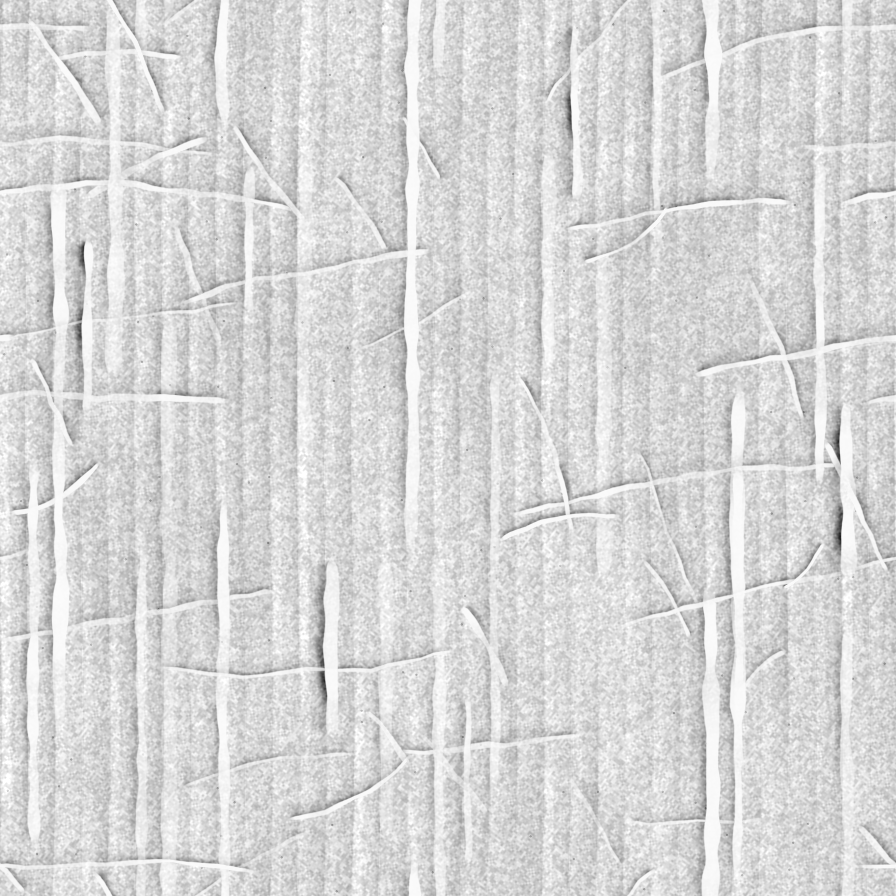
This texture is drawn by a Shadertoy shader. Its source:

```glsl
// Crumpled corrugated cardboard in pale grey: vertical flutes, white ridges, sloping creases and paper grain.

const float FLUTES = 33.0;
const float PAPER = 0.842;
const float RIDGE_WHITE = 0.985;
const float SHADOW_DEPTH = 0.24;
const vec2 UP = vec2(0.0, 1.0);

float hash(vec2 p) {
    vec3 q = fract(p.xyx * 0.1031);
    q += dot(q, q.yzx + 33.33);
    return fract((q.x + q.y) * q.z);
}

float noise(vec2 p) {
    vec2 cell = floor(p), f = fract(p);
    f = f * f * (3.0 - 2.0 * f);
    return mix(mix(hash(cell), hash(cell + vec2(1, 0)), f.x),
               mix(hash(cell + vec2(0, 1)), hash(cell + vec2(1, 1)), f.x), f.y);
}

// Straight-sided noise along a line, for folds that kink rather than curve.
float kinks(float x, float seed) {
    float cell = floor(x);
    return mix(hash(vec2(cell, seed)), hash(vec2(cell + 1.0, seed)), fract(x)) - 0.5;
}

float random(float id, float channel) {
    return hash(vec2(id * 3.7 + 11.0, channel * 17.3 + 5.0));
}

vec2 direction(float angle) {
    return vec2(cos(angle), sin(angle));
}

// One fold on a wrapping sheet: x = highlight, y = shadow beside it.
vec2 crease(vec2 uv, vec2 center, vec2 dir, float len, float width, float bend, float kink, float seed) {
    vec2 d = fract(uv - center + 0.5) - 0.5;
    float along = dot(d, dir);
    float t = along / len + 0.5;
    if (t < 0.0 || t > 1.0) return vec2(0.0);
    float side = dot(d, vec2(-dir.y, dir.x));
    side -= bend * len * (4.0 * t * (1.0 - t) - 0.5);
    side -= kink * (kinks(along * 14.0 + 50.0, seed) + 0.35 * kinks(along * 55.0 + 90.0, seed + 9.0));
    float taper = smoothstep(0.0, 0.06, t) * smoothstep(1.0, 0.94, t);
    float wear = noise(vec2(along * 24.0 + 60.0, seed + 21.0));
    float halfWidth = width * mix(0.5, 1.0, taper) * mix(0.6, 1.3, noise(vec2(along * 38.0 + 70.0, seed + 4.0)));
    float light = smoothstep(halfWidth + 0.0012, halfWidth - 0.001, abs(side));
    float beyond = side - halfWidth;
    float narrow = smoothstep(halfWidth + 0.0045, 0.0, beyond);
    float facet = 0.3 * smoothstep(0.024, 0.0, beyond);
    float shade = smoothstep(-0.0012, 0.0012, beyond) * (narrow * smoothstep(0.15, 0.75, wear) + facet);
    return taper * vec2(light * mix(0.55, 1.25, wear), shade);
}

// Broad vertical ridges that follow the flutes; a few cast a deep shadow.
vec2 ridges(vec2 uv) {
    vec2 relief = vec2(0.0);
    const float COUNT = 25.0;
    for (float i = 0.0; i < COUNT; i++) {
        float column = floor(FLUTES * (i + random(i, 1.0)) / COUNT);
        vec2 center = vec2((column + 0.2) / FLUTES, random(i, 2.0));
        bool deep = mod(i, 7.0) == 2.0;
        float len = deep ? 0.2 : mix(0.14, 0.74, random(i, 3.0));
        float width = mix(0.0038, 0.0082, random(i, 4.0));
        vec2 fold = crease(uv, center, UP, len, width, 0.0, 0.005, i * 5.0);
        float white = deep ? 1.0 : mix(0.4, 1.1, random(i, 5.0));
        relief = max(relief, fold * vec2(white, deep ? 1.9 : 0.65 * white));
    }
    return relief;
}

// Thin folds scattered over the sheet within a range of angles.
vec2 folds(vec2 uv, float count, float group, vec2 angles, vec2 lengths, float thickest, float bend) {
    vec2 relief = vec2(0.0);
    for (float i = 0.0; i < count; i++) {
        float id = i + group * 40.0;
        vec2 center = vec2(random(id, 1.0), (i + random(id, 2.0)) / count);
        vec2 dir = direction(mix(angles.x, angles.y, random(id, 3.0)));
        float len = mix(lengths.x, lengths.y, random(id, 4.0));
        float curve = bend * (random(id, 5.0) - 0.35);
        float width = mix(0.0012, thickest, random(id, 6.0));
        vec2 fold = crease(uv, center, dir, len, width, curve, 0.009, id * 3.0);
        relief = max(relief, fold * mix(0.6, 1.1, random(id, 7.0)));
    }
    return relief;
}

// Flat bands with crisp steps, a pale lip on the left and a dim right edge.
float fluteTone(vec2 uv) {
    float x = uv.x * FLUTES + 0.22 * kinks(uv.y * 9.0, floor(uv.x * 6.0) * 0.0 + 3.0);
    float id = mod(floor(x), FLUTES), f = fract(x);
    float strength = mix(0.1, 1.4, noise(vec2(id * 7.0, uv.y * 6.0)));
    float lip = smoothstep(0.0, 0.06, f) * smoothstep(0.42, 0.3, f);
    float groove = smoothstep(0.6, 0.96, f) * smoothstep(1.0, 0.96, f);
    float band = noise(vec2(id * 5.0 + 2.0, uv.y * 3.0)) - 0.5;
    return strength * (0.045 * lip - 0.06 * groove) + 0.05 * band;
}

// Fine fibres, mottling and sparse dark specks.
float grain(vec2 uv) {
    vec2 fibre = mat2(0.8, 0.6, -0.6, 0.8) * uv;
    float fine = noise(fibre * 430.0 + 500.0) - 0.5;
    float coarse = noise(fibre * vec2(230.0, 170.0) + 331.0) - 0.5;
    float mottle = noise(fibre * vec2(60.0, 28.0) + 90.0) + noise(uv * 8.0) - 1.0;
    vec2 cell = floor(uv * 55.0);
    vec2 spot = vec2(hash(cell + 71.0), hash(cell + 137.0)) * 0.6 + 0.2;
    float speck = smoothstep(0.1, 0.04, length(fract(uv * 55.0) - spot)) * step(0.94, hash(cell));
    return 0.19 * fine + 0.085 * coarse + 0.035 * mottle - 0.2 * speck;
}

void mainImage(out vec4 fragColor, in vec2 fragCoord) {
    vec2 uv = fragCoord / iResolution.xy;
    vec2 relief = ridges(uv);
    relief = max(relief, folds(uv, 18.0, 1.0, vec2(-0.02, 0.24), vec2(0.12, 0.42), 0.0032, 0.12));
    relief = max(relief, folds(uv, 17.0, 2.0, vec2(-1.25, -0.75), vec2(0.07, 0.2), 0.0042, 0.06));
    relief = max(relief, folds(uv, 9.0, 3.0, vec2(0.45, 0.95), vec2(0.06, 0.2), 0.0034, -0.16));

    float tone = PAPER + fluteTone(uv) + grain(uv) - SHADOW_DEPTH * relief.y;
    tone = mix(tone, RIDGE_WHITE, 0.95 * min(relief.x, 1.0));
    fragColor = vec4(vec3(clamp(tone, 0.0, 1.0)), 1.0);
}
```
